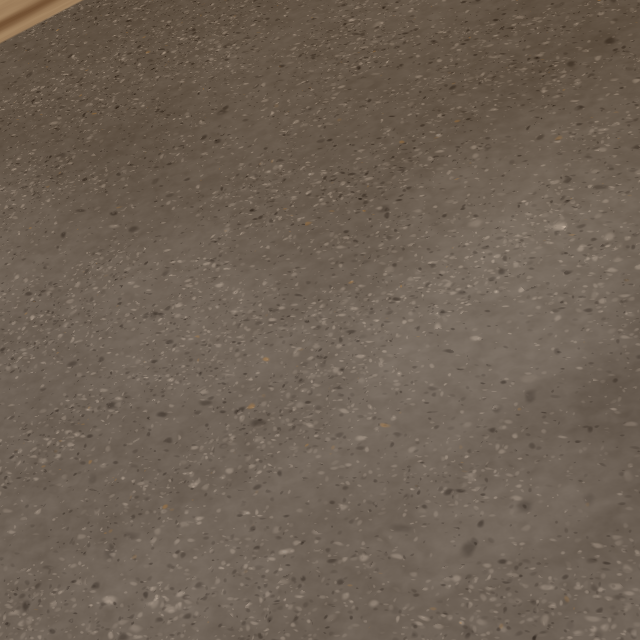
Write a WebGL 1 fragment shader that draws this texture.

```glsl
precision highp float;
// Worn grey-brown concrete floor with fine grit, receding to a wooden edge.
uniform vec2 u_resolution;

const vec3 NEAR_GREY = vec3(0.445, 0.398, 0.354);
const vec3 FAR_BROWN = vec3(0.378, 0.322, 0.265);
const vec3 SHEEN = vec3(0.060, 0.062, 0.062);
const vec3 LIGHT_GRIT = vec3(0.165, 0.155, 0.145);
const vec3 DARK_GRIT = vec3(-0.150, -0.143, -0.132);
const vec3 RUST_GRIT = vec3(0.150, 0.060, -0.050);
const vec3 WOOD_PALE = vec3(0.640, 0.520, 0.385);
const vec3 WOOD_DARK = vec3(0.440, 0.310, 0.195);
const float SLOPE = 0.48;      // direction of the floor, in radians
const float HORIZON = 2.0;
const float WOOD_EDGE = 0.827;

float hash(vec2 p, float seed) {
  vec3 a = fract(vec3(p.xyx + seed) * vec3(0.1031, 0.1030, 0.0973));
  a += dot(a, a.yzx + 33.33);
  return fract((a.x + a.y) * a.z);
}

float valueNoise(vec2 p, float seed) {
  vec2 cell = floor(p);
  vec2 f = fract(p);
  f = f * f * (3.0 - 2.0 * f);
  float low = mix(hash(cell, seed), hash(cell + vec2(1.0, 0.0), seed), f.x);
  float high = mix(hash(cell + vec2(0.0, 1.0), seed), hash(cell + 1.0, seed), f.x);
  return mix(low, high, f.y);
}

float fbm(vec2 p, float seed) {
  float sum = 0.0;
  float gain = 0.5;
  for (int i = 0; i < 4; i++) {
    sum += gain * valueNoise(p, seed + float(i) * 7.3);
    p = p * 2.03 + 11.7;
    gain *= 0.5;
  }
  return sum / 0.9375;
}

// Soft round blob centred on a point
float blob(vec2 p, vec2 center, vec2 size) {
  vec2 d = (p - center) / size;
  return exp(-dot(d, d));
}

// Colour offset of scattered grains, one candidate per cell
vec3 grit(vec2 p, float density, float darkShare, float seed) {
  vec2 base = floor(p);
  vec3 offset = vec3(0.0);
  for (int j = -1; j <= 1; j++) {
    for (int i = -1; i <= 1; i++) {
      vec2 cell = base + vec2(float(i), float(j));
      vec2 center = cell + vec2(hash(cell, seed), hash(cell, seed + 3.1));
      float kind = hash(cell, seed + 5.7);
      float size = hash(cell, seed + 9.2);
      vec2 d = p - center;
      d.y += d.x * (hash(cell, seed + 13.4) - 0.5) * 1.2;
      float radius = mix(0.30, 0.72, size * size);
      float cover = 1.0 - smoothstep(radius * 0.25, radius, length(d));
      float present = step(hash(cell, seed + 17.9), density);
      float strength = mix(0.25, 1.0, hash(cell, seed + 21.3));
      vec3 tone = mix(LIGHT_GRIT, DARK_GRIT, step(kind, darkShare));
      tone = mix(tone, RUST_GRIT, step(0.988, kind));
      offset += tone * cover * present * strength;
    }
  }
  return clamp(offset, -0.2, 0.2);
}

// Broad light and wear across the floor
vec3 floorTone(vec2 uv, vec2 along) {
  vec3 tone = mix(NEAR_GREY, FAR_BROWN, smoothstep(0.35, 1.0, uv.y));
  tone += SHEEN * blob(along, vec2(1.03, 0.13), vec2(0.36, 0.15));
  tone -= 0.055 * blob(uv, vec2(1.05, 0.36), vec2(0.20, 0.17));
  tone -= 0.020 * blob(uv, vec2(0.0, 0.78), vec2(0.28, 0.07));
  float wear = fbm(along * vec2(4.0, 10.0) + 5.0, 2.0) - 0.5;
  return tone + wear * 0.065;
}

// Wooden strip with lengthwise bands
vec3 woodTone(vec2 along) {
  float depth = along.y - WOOD_EDGE;
  float groove = blob(vec2(depth, 0.0), vec2(0.024, 0.0), vec2(0.008, 1.0));
  float fiber = fbm(along * vec2(9.0, 160.0), 31.0);
  return mix(WOOD_PALE, WOOD_DARK, clamp(groove * 0.85 + (fiber - 0.4) * 0.5, 0.0, 1.0));
}

void main() {
  vec2 uv = gl_FragCoord.xy / u_resolution;
  float c = cos(SLOPE);
  float s = sin(SLOPE);
  vec2 along = vec2(c * uv.x + s * uv.y, c * uv.y - s * uv.x);

  // Perspective shrinks and flattens the grit with distance
  vec2 ground = vec2(along.x, 2.8) / (HORIZON - along.y) + 3.0;
  ground += 0.003 * (vec2(valueNoise(ground * 150.0, 41.0), valueNoise(ground * 150.0, 43.0)) - 0.5);
  float clump = smoothstep(0.32, 0.68, fbm(ground * vec2(11.0, 15.0), 19.0));

  vec3 color = floorTone(uv, along);
  color += (fbm(ground * 110.0, 23.0) - 0.5) * 0.065;
  color += grit(ground * 150.0, mix(0.10, 0.48, clump), 0.34, 51.0) * 0.85;
  color += grit(ground * 235.0, mix(0.15, 0.50, clump), 0.42, 77.0) * 0.55;
  color += grit(ground * 85.0, 0.022, 0.75, 95.0) * 0.9;

  float wood = smoothstep(-0.002, 0.002, along.y - WOOD_EDGE);
  color = mix(color, woodTone(along), wood);
  gl_FragColor = vec4(color, 1.0);
}
```
